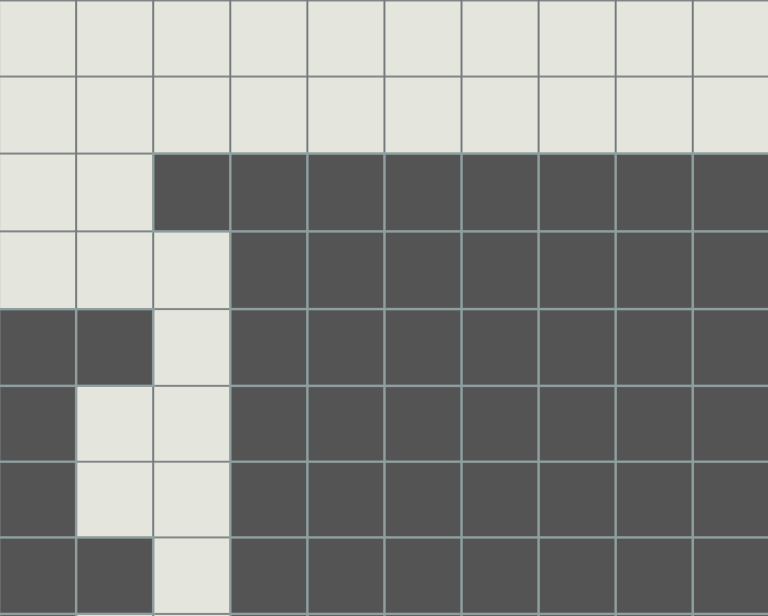
Reproduce this pattern procedurally as a WebGL 2 fragment shader.

```glsl
#version 300 es
precision highp float;

#define ORIGIN vec2(-0.0015, 0.0015)
#define PITCH vec2(0.12512, 0.12463)
#define ROW_DRIFT 0.0157
#define HALF_LINE_LIGHT 0.0016
#define HALF_LINE_DARK 0.0020
#define REACH 0.02
#define LIGHT_TILE vec3(0.895, 0.898, 0.868)
#define DARK_TILE vec3(0.33)
#define GROUT_COLUMN vec3(0.46, 0.48, 0.49)
#define GROUT_ROW vec3(0.50, 0.52, 0.52)
#define GROUT_TEAL vec3(0.56, 0.62, 0.62)

uniform vec2 u_resolution;
out vec4 fragColor;

// Tile layout: x counts columns from the left, y counts rows from the top.
bool isDark(vec2 tile) {
    bool field = tile.x > 2.5 && tile.y > 1.5;
    bool notch = tile.x == 2.0 && tile.y == 2.0;
    bool stem = tile.x < 0.5 && tile.y > 3.5;
    bool arms = tile.x == 1.0 && (tile.y == 4.0 || tile.y == 7.0);
    return field || notch || stem || arms;
}

// True when any tile touching this spot is dark.
bool touchesDark(vec2 grid) {
    bool found = false;
    for (int i = 0; i < 4; i++) {
        vec2 side = vec2(i & 1, i >> 1) * 2.0 - 1.0;
        found = found || isDark(floor(grid + side * REACH));
    }
    return found;
}

void main() {
    // Height units, measured from the top left corner.
    float pixel = 1.0 / u_resolution.y;
    vec2 p = vec2(gl_FragCoord.x, u_resolution.y - gl_FragCoord.y) * pixel;

    // Grid space, with rows drifting slightly from an even spacing.
    vec2 grid = (p - ORIGIN) / PITCH;
    grid.y -= ROW_DRIFT * cos(0.967 * (grid.y - 4.5));

    vec3 color = isDark(floor(grid)) ? DARK_TILE : LIGHT_TILE;

    // Grout lines, tinted by the tiles they border.
    bool nearDark = touchesDark(grid);
    float halfLine = nearDark ? HALF_LINE_DARK : HALF_LINE_LIGHT;
    vec2 lineDist = abs(grid - round(grid)) * PITCH;
    float soft = 0.7 * pixel;
    vec2 grout = 1.0 - smoothstep(halfLine - soft, halfLine + soft, lineDist);
    color = mix(color, nearDark ? GROUT_TEAL : GROUT_ROW, grout.y);
    color = mix(color, nearDark ? GROUT_TEAL : GROUT_COLUMN, grout.x);

    fragColor = vec4(color, 1.0);
}
```
